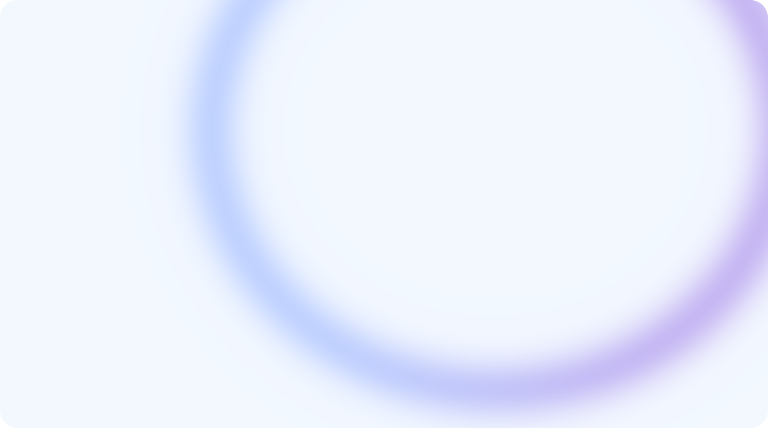
Give the GLSL for this background, as a Shadertoy shader.

```glsl
// A large, soft elliptical ring on a pale card with rounded white corners.
// The ring is a Gaussian falloff around an approximate ellipse distance,
// tinted from blue on the left to violet on the right.

// Approximate signed distance to an axis-aligned ellipse.
float ellipseDistance(vec2 p, vec2 radii) {
    float k = length(p / radii);
    float slope = length(p / (radii * radii));
    return k * (k - 1.0) / max(slope, 1e-4);
}

float roundedBoxDistance(vec2 p, vec2 halfSize, float radius) {
    vec2 q = abs(p) - halfSize + radius;
    return length(max(q, 0.0)) + min(max(q.x, q.y), 0.0) - radius;
}

void mainImage(out vec4 fragColor, in vec2 fragCoord) {
    // Canvas height is one unit; x is also kept as a share of the width.
    float aspect = iResolution.x / iResolution.y;
    vec2 p = fragCoord / iResolution.y;
    float across = p.x / aspect;

    // Blurred ring
    vec2 center = vec2(0.647 * aspect, 0.696);
    float d = ellipseDistance(p - center, vec2(0.371 * aspect, 0.607));
    float glow = exp(-d * d / (2.0 * 0.049 * 0.049));

    // Blue to violet tint
    vec3 blue = vec3(0.755, 0.825, 1.0);
    vec3 violet = vec3(0.78, 0.72, 0.953);
    vec3 ringColor = mix(blue, violet, smoothstep(0.36, 0.94, across));

    vec3 card = vec3(0.951, 0.971, 1.0);
    vec3 color = mix(card, ringColor, glow);

    // Rounded corners
    vec2 halfSize = 0.5 * vec2(aspect, 1.0);
    float edge = roundedBoxDistance(p - halfSize, halfSize, 0.042);
    float pixel = 1.0 / iResolution.y;
    color = mix(color, vec3(1.0), smoothstep(-0.5 * pixel, 0.5 * pixel, edge));

    fragColor = vec4(color, 1.0);
}
```
